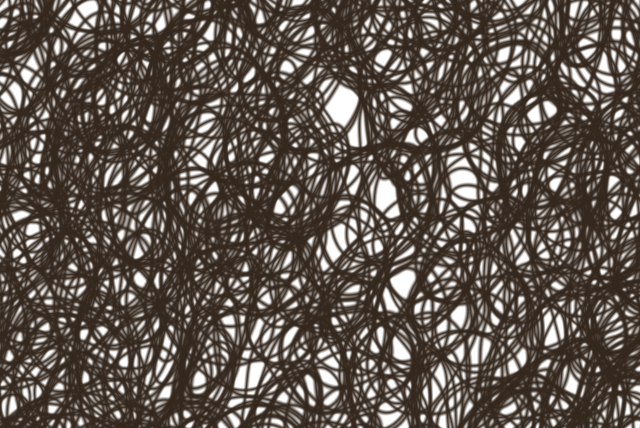
Write a Shadertoy shader that draws this pattern.

```glsl
// Dense hand-drawn scribble: overlapping wobbly loops of dark ink on white paper.

const vec3 INK = vec3(0.203, 0.155, 0.115);
const vec3 PAPER = vec3(1.0);
const float CELL = 0.30;        // grid pitch, in canvas heights; exceeds any loop's reach
const int SCRIBBLES = 8;        // scribbles per cell
const int TURNS = 3;            // loops per scribble
const float STROKE = 0.0085;    // distance at which the ink has faded out
const float SOFTNESS = 0.0100;  // width of the fade
const float LEAN = 0.22;        // mean clockwise tilt of the loops

vec3 hash33(vec3 p) {
    p = fract(p * vec3(0.1031, 0.1030, 0.0973));
    p += dot(p, p.yxz + 33.33);
    return fract((p.xxy + p.yxx) * p.zyx);
}

vec2 gradientAt(vec2 corner, float seed) {
    float angle = 6.2832 * hash33(vec3(corner, seed)).x;
    return vec2(cos(angle), sin(angle));
}

float gradientNoise(vec2 p, float seed) {
    vec2 i = floor(p), f = p - i;
    vec2 u = f * f * f * (f * (f * 6.0 - 15.0) + 10.0);
    vec2 e = vec2(1.0, 0.0);
    float a = dot(gradientAt(i, seed), f);
    float b = dot(gradientAt(i + e, seed), f - e);
    float c = dot(gradientAt(i + e.yx, seed), f - e.yx);
    float d = dot(gradientAt(i + e.xx, seed), f - e.xx);
    return mix(mix(a, b, u.x), mix(c, d, u.x), u.y);
}

// Rotates so that the loop's long axis, tilted clockwise, becomes y.
vec2 tiltFrame(vec2 p, float tilt) {
    float c = cos(tilt), s = sin(tilt);
    return vec2(c * p.x - s * p.y, s * p.x + c * p.y);
}

// Approximate distance to the outline of an ellipse.
float ellipseOutline(vec2 p, vec2 radii) {
    vec2 q = p / radii;
    float k = length(q);
    return k * abs(k - 1.0) / max(length(q / radii), 0.0001);
}

// Paper left showing by one scribble: a few loops drifting about a centre.
float scribble(vec2 p, vec2 centre, vec3 id) {
    vec3 form = hash33(id + 71.7);
    vec2 radii = mix(vec2(0.05, 0.13), vec2(0.17, 0.22), form.xy);
    float tilt = LEAN + 0.9 * (form.z - 0.5);
    vec2 local = p - centre;
    float light = 1.0;
    for (int t = 0; t < TURNS; t++) {
        vec3 turn = hash33(id + vec3(13.1, 37.7, 5.3) * float(t + 1));
        vec2 wobble = 0.006 * sin(local.yx * 24.0 + turn.zx * 6.2832);
        vec2 q = local + 0.09 * (turn.xy - 0.5) + wobble;
        q = tiltFrame(q, tilt + 0.8 * (turn.y - 0.5));
        float d = ellipseOutline(q, radii * mix(0.65, 1.1, turn.z));
        light *= smoothstep(STROKE - SOFTNESS, STROKE, d);
    }
    return light;
}

// Combines the scribbles of the surrounding cells, their centres spread evenly.
float paperShowing(vec2 p) {
    vec2 home = floor(p / CELL);
    float light = 1.0;
    for (int y = -1; y <= 1; y++) {
        for (int x = -1; x <= 1; x++) {
            vec2 cell = home + vec2(x, y);
            vec2 start = hash33(vec3(cell, 9.0)).xy;
            for (int s = 0; s < SCRIBBLES; s++) {
                vec2 place = fract(start + float(s) * vec2(0.7549, 0.5698));
                light *= scribble(p, (cell + place) * CELL, vec3(cell, float(s) * 19.0 + 3.0));
            }
        }
    }
    return light;
}

void mainImage(out vec4 fragColor, in vec2 fragCoord) {
    vec2 p = fragCoord / iResolution.y;

    // Unsteady hand
    vec2 sway = vec2(gradientNoise(p * 6.0, 1.0), gradientNoise(p * 6.0, 2.0));
    p += 0.014 * sway;

    fragColor = vec4(mix(INK, PAPER, paperShowing(p)), 1.0);
}
```
